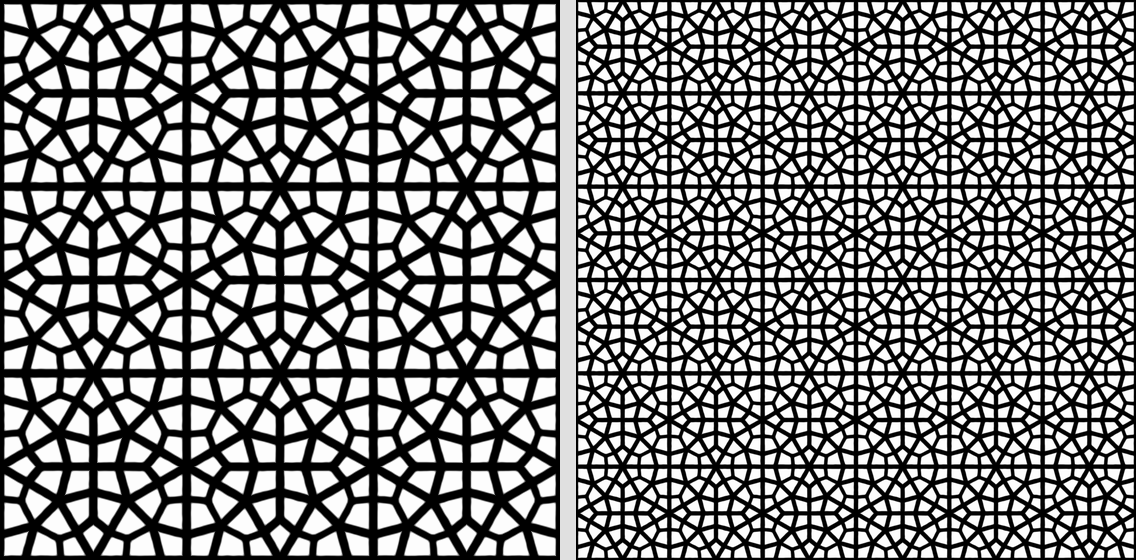
Left: one tile. Right: repeated 2 by 2.
Write a Shadertoy shader that draws this pattern.

```glsl
// Black pierced lattice over white: a square tile built from 30 and 15 degree struts.
// Each tile is folded by its mirror axes to one octant, where rounded distances to
// the struts are merged; a faint wrapping noise roughens the cut edges.

const float REPEATS = 3.0;            // tiles across and down
const float FRAME_HALF = 0.047;       // half widths, in units of half a tile
const float STRUT_HALF = 0.046;
const float THIN_HALF = 0.037;
const float FILLET = 0.02;            // rounding of the inner corners
const float SOFTNESS = 0.0115;        // half width of the soft edge
const float ROUGHNESS = 0.005;        // depth of the edge wobble
const float ROUGH_CELLS = 96.0;       // noise cells across the canvas
const vec3 LATTICE_COLOR = vec3(0.0);
const vec3 OPENING_COLOR = vec3(0.993);

// Joints in the folded octant, x >= y >= 0, tile centre at the origin
const vec2 CENTER = vec2(0.0);
const vec2 SIDE_HUB = vec2(1.0, 0.0);
const vec2 INNER_HUB = vec2(0.366);
const vec2 OUTER_HUB = vec2(0.634);
const vec2 CROSS_JOINT = vec2(0.268, 0.0);
const vec2 CROSS_END = vec2(0.562, 0.0);
const vec2 KITE_JOINT = vec2(0.703, 0.1715);
const vec2 FORK = vec2(0.774, 0.366);
const vec2 FORK_FOOT = vec2(1.0, 0.345);
const vec2 CORNER_FOOT = vec2(1.0, 0.732);

float hash(vec2 cell) {
    uvec2 q = uvec2(cell) * uvec2(1597u, 3571u);
    uint n = (q.x ^ q.y) * 74729u;
    n = (n ^ (n >> 15)) * 48271u;
    return float((n ^ (n >> 13)) & 65535u) / 65535.0;
}

// Value noise that repeats after ROUGH_CELLS cells
float wrappedNoise(vec2 p) {
    vec2 i = floor(p), f = fract(p);
    vec2 lo = mod(i, ROUGH_CELLS), hi = mod(i + 1.0, ROUGH_CELLS);
    f = f * f * (3.0 - 2.0 * f);
    return mix(mix(hash(lo), hash(vec2(hi.x, lo.y)), f.x),
               mix(hash(vec2(lo.x, hi.y)), hash(hi), f.x), f.y);
}

float strut(vec2 p, vec2 a, vec2 b, float halfWidth) {
    vec2 ap = p - a, ab = b - a;
    return length(ap - ab * clamp(dot(ap, ab) / dot(ab, ab), 0.0, 1.0)) - halfWidth;
}

float smoothMin(float a, float b) {
    float h = max(FILLET - abs(a - b), 0.0) / FILLET;
    return min(a, b) - 0.25 * h * h * FILLET;
}

// Signed distance to the lattice, negative inside the struts
float lattice(vec2 p) {
    p = abs(p);
    p = vec2(max(p.x, p.y), min(p.x, p.y));

    // Frame and central cross
    float d = 1.0 - p.x - FRAME_HALF;
    d = smoothMin(d, strut(p, CENTER, CROSS_END, STRUT_HALF));

    // Main struts between the hubs
    d = smoothMin(d, strut(p, SIDE_HUB, INNER_HUB, STRUT_HALF));
    d = smoothMin(d, strut(p, INNER_HUB, CROSS_JOINT, STRUT_HALF));
    d = smoothMin(d, strut(p, INNER_HUB, OUTER_HUB, STRUT_HALF));
    d = smoothMin(d, strut(p, OUTER_HUB, CORNER_FOOT, STRUT_HALF));
    d = smoothMin(d, strut(p, CROSS_END, KITE_JOINT, STRUT_HALF));

    // Thinner forked struts
    d = smoothMin(d, strut(p, KITE_JOINT, FORK, THIN_HALF));
    d = smoothMin(d, strut(p, FORK, OUTER_HUB, THIN_HALF));
    return smoothMin(d, strut(p, FORK, FORK_FOOT, THIN_HALF));
}

void mainImage(out vec4 fragColor, in vec2 fragCoord) {
    vec2 uv = fragCoord / iResolution.xy;
    vec2 tile = 2.0 * fract(uv * REPEATS) - 1.0;

    float wobble = wrappedNoise(uv * ROUGH_CELLS) - 0.5;
    float d = lattice(tile) + ROUGHNESS * wobble;

    // Soft edge, never narrower than a pixel
    float pixel = 2.0 * REPEATS / min(iResolution.x, iResolution.y);
    float edge = max(SOFTNESS, 0.75 * pixel);
    vec3 color = mix(LATTICE_COLOR, OPENING_COLOR, smoothstep(-edge, edge, d));
    fragColor = vec4(color, 1.0);
}
```
